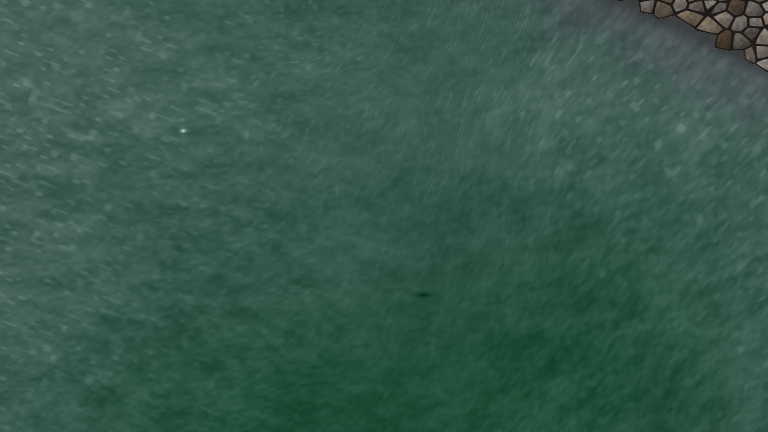
Reproduce this texture procedurally as a WebGL 2 fragment shader.

```glsl
#version 300 es
precision highp float;
// Green sea water from above, with a rocky bank in the upper right corner.
// Broad colour pools carry layers of stretched noise as ripples; the bank is
// a Voronoi pattern of shaded stones, kept where a cell lies past the shore.
uniform vec2 u_resolution;
out vec4 fragColor;

const vec3 MID_WATER = vec3(0.205, 0.337, 0.288);
const vec3 DEEP_WATER = vec3(0.115, 0.300, 0.212);
const vec3 PALE_WATER = vec3(0.292, 0.392, 0.366);
const vec3 SHALLOWS = vec3(0.300, 0.310, 0.338);
const vec3 WET_GAP = vec3(0.115, 0.100, 0.100);

float hash(vec2 p) {
  vec3 q = fract(vec3(p.xyx) * 0.1031);
  q += dot(q, q.yzx + 33.33);
  return fract((q.x + q.y) * q.z);
}

vec2 hash2(vec2 p) {
  return vec2(hash(p), hash(p + 71.7));
}

float noise(vec2 p) {
  vec2 i = floor(p), f = fract(p);
  f = f * f * f * (f * (f * 6.0 - 15.0) + 10.0);
  return mix(mix(hash(i), hash(i + vec2(1, 0)), f.x),
             mix(hash(i + vec2(0, 1)), hash(i + vec2(1, 1)), f.x), f.y);
}

vec2 rotate(vec2 p, float a) {
  float c = cos(a), s = sin(a);
  return vec2(c * p.x + s * p.y, c * p.y - s * p.x);
}

// Soft elliptical patch, 1 at its centre.
float pool(vec2 p, vec2 centre, vec2 size) {
  vec2 d = (p - centre) / size;
  return exp(-dot(d, d));
}

// Signed noise drawn out along crests at the given angle.
float crests(vec2 p, float angle, float frequency, float stretch) {
  vec2 q = rotate(p, angle) * frequency;
  return noise(vec2(q.x / stretch, q.y) + frequency * 3.7) - 0.5;
}

// Swell, waves and fine chop running in one direction.
float waves(vec2 p, float angle) {
  vec2 w = p + 0.012 * vec2(noise(p * 11.0), noise(p * 11.0 + 40.0));
  float h = 0.030 * crests(w, angle, 15.0, 2.2);
  h += 0.050 * crests(w, angle + 0.12, 38.0, 2.8);
  h += 0.036 * crests(w, angle - 0.22, 66.0, 2.3);
  return h + 0.046 * crests(w, angle + 0.30, 118.0, 1.8);
}

vec3 water(vec2 p, float shore) {
  // Large colour pools
  float pale = 0.75 * pool(p, vec2(0.10, 0.88), vec2(0.62, 0.34))
             + 0.60 * pool(p, vec2(0.00, 0.30), vec2(0.34, 0.34))
             + 0.70 * pool(p, vec2(1.45, 0.82), vec2(0.48, 0.24))
             + 0.45 * pool(p, vec2(1.80, 0.45), vec2(0.20, 0.45));
  float deep = 0.95 * pool(p, vec2(0.72, 0.04), vec2(0.50, 0.24))
             + 0.75 * pool(p, vec2(1.36, 0.14), vec2(0.38, 0.32));
  vec3 color = mix(MID_WATER, PALE_WATER, clamp(pale, 0.0, 1.0));
  color = mix(color, DEEP_WATER, clamp(deep, 0.0, 1.0));
  color += 0.022 * (noise(p * 4.0 + 9.0) - 0.5);

  // Crests turn from nearly level on the left to rising on the right
  float turn = smoothstep(0.55, 1.45, p.x + 0.25 * (noise(p * 3.0) - 0.5));
  float ripple = mix(waves(p, -0.16), waves(p + 5.0, 0.58), turn);
  color += ripple * vec3(1.08, 0.98, 1.05);

  // Small bright glints where the sky is reflected
  float chop = crests(p, mix(-0.35, 0.75, turn), 105.0, 2.4) + 0.5;
  float glint = smoothstep(0.70, 0.98, chop) * (0.25 + clamp(pale, 0.0, 1.0));
  color += 0.075 * glint;

  // Murky, faintly violet water beside the bank
  float murk = smoothstep(-0.20, -0.01, shore + 0.07 * (noise(p * 22.0) - 0.5));
  color = mix(color, SHALLOWS + 1.1 * ripple, 0.72 * murk);
  return mix(color, WET_GAP + 0.08, 0.6 * smoothstep(-0.045, 0.0, shore));
}

// Signed distance past the shoreline, positive on the bank.
float shoreDistance(vec2 p) {
  return dot(p - vec2(1.455, 1.0), vec2(0.425, 0.905));
}

vec3 addStones(vec3 color, vec2 p, float pixel) {
  const float density = 29.0;
  vec2 q = p * density, cell = floor(q), nearId = cell, nearOff = vec2(0);
  float first = 9.0, second = 9.0;
  for (int y = -1; y <= 1; y++) for (int x = -1; x <= 1; x++) {
    vec2 id = cell + vec2(x, y);
    vec2 off = id + 0.1 + 0.8 * hash2(id) - q;
    float d = length(off * vec2(0.9, 1.1));
    if (d < first) { second = first; first = d; nearId = id; nearOff = off; }
    else second = min(second, d);
  }
  float inside = shoreDistance((q + nearOff) / density);
  float edge = pixel * density;
  float stone = smoothstep(0.07, 0.15 + edge, second - first);
  vec2 tint = hash2(nearId + 13.0);
  vec3 rock = mix(vec3(0.34, 0.28, 0.21), vec3(0.53, 0.51, 0.49), tint.x);
  rock *= 0.62 + 0.5 * tint.y - 0.32 * dot(nearOff, vec2(-0.5, 0.85));
  rock *= 0.85 + 0.3 * noise(p * 130.0);
  float bank = smoothstep(-0.004, 0.004, inside);
  return mix(color, mix(WET_GAP, rock, stone), bank);
}

void main() {
  vec2 p = gl_FragCoord.xy / u_resolution.y;
  float pixel = 1.0 / u_resolution.y;
  float shore = shoreDistance(p);
  vec3 color = water(p, shore);
  // A pale fleck and a dark drifting patch on the surface
  color += 0.45 * pool(p, vec2(0.424, 0.697), vec2(0.006, 0.004));
  color -= 0.10 * pool(p, vec2(0.980, 0.317), vec2(0.018, 0.005));
  if (shore > -0.06) color = addStones(color, p, pixel);
  fragColor = vec4(clamp(color, 0.0, 1.0), 1.0);
}
```
